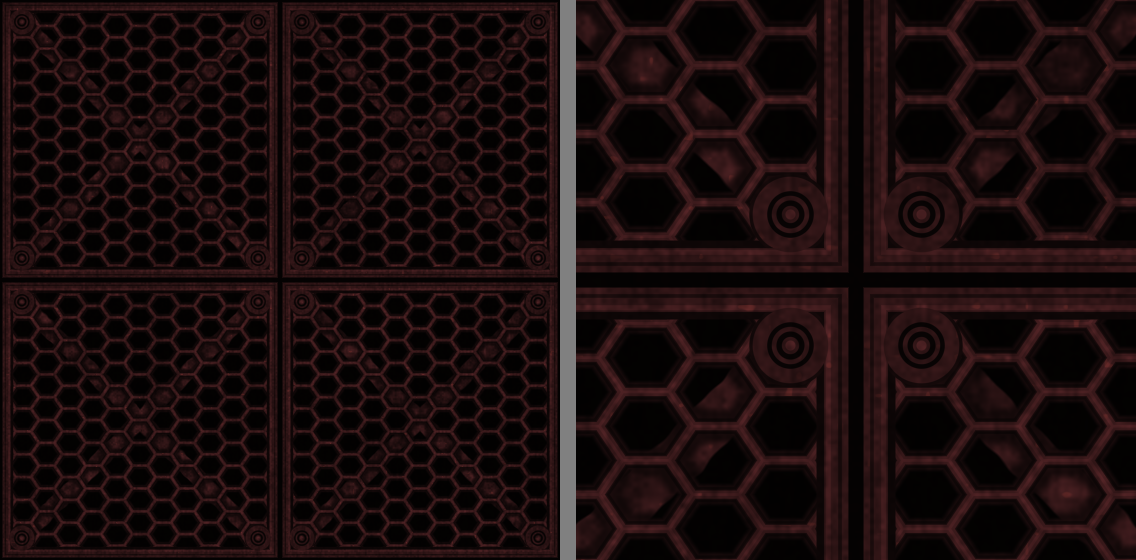
Left: the whole. Right: its middle third, enlarged.
Reproduce this texture procedurally as a WebGL 2 fragment shader.

```glsl
#version 300 es
precision highp float;
// Dark red steel grilles: framed honeycomb mesh with crossed struts and corner bolts, two by two.
uniform vec2 u_resolution;
out vec4 outColor;

float hash(vec2 p) {
  return fract(sin(dot(p, vec2(127.1, 311.7))) * 43758.5453);
}

// Value noise that wraps after a whole number of cells
float noise(vec2 uv, vec2 cells) {
  vec2 p = uv * cells, i = floor(p), f = fract(p);
  f = f * f * (3.0 - 2.0 * f);
  vec2 a = mod(i, cells), b = mod(i + 1.0, cells);
  return mix(mix(hash(a), hash(vec2(b.x, a.y)), f.x),
             mix(hash(vec2(a.x, b.y)), hash(b), f.x), f.y);
}

// 1 where |x| is below the half width w, with a soft edge e
float band(float x, float w, float e) {
  return 1.0 - smoothstep(w - e, w + e, abs(x));
}

// Distance to the wall of the nearest flat-topped hexagon, 0.5 at its centre
float hexWall(vec2 h) {
  vec2 r = vec2(1.7320508, 1.0);
  vec2 a = mod(h, r) - 0.5 * r;
  vec2 b = mod(h - 0.5 * r, r) - 0.5 * r;
  vec2 g = abs(dot(a, a) < dot(b, b) ? a : b);
  return 0.5 - max(g.y, dot(g, vec2(0.8660254, 0.5)));
}

void main() {
  vec2 uv = gl_FragCoord.xy / u_resolution;
  vec2 p = fract(uv * 2.0) - 0.5;
  float px = 1.5 / min(u_resolution.x, u_resolution.y);

  // Wear: fine grain, brushed streaks and broad stains
  float grain = noise(uv, vec2(320.0));
  float streak = noise(uv, vec2(300.0, 70.0));
  float blotch = noise(uv + 0.37, vec2(90.0));
  float stain = noise(uv, vec2(14.0));
  float wear = 0.5 + 0.4 * grain + 0.3 * streak + 0.2 * blotch + 0.2 * stain;

  // Struts seen through the cells
  float wall = hexWall(vec2(p.x * 10.392, p.y * 12.27 + 0.5));
  float across = abs(abs(p.x) - abs(p.y)) * 0.7071 + 0.006 * (blotch - 0.5);
  float strut = band(across, 0.029, px + 0.001);
  float face = 0.07 + 0.11 * smoothstep(0.16, 0.32, wall) * (0.4 + 0.9 * blotch);
  float shade = mix(0.006, face, strut);

  // Honeycomb: dim inner lip, dark groove, raised ridge
  float e = px * 11.0;
  shade = mix(shade, 0.075, band(wall, 0.145, 0.03 + e));
  shade = mix(shade, 0.045, band(wall - 0.095, 0.018, e));
  shade = mix(shade, 0.19, band(wall, 0.06, e));
  shade += 0.045 * band(wall, 0.02, e);

  // Frame: recess, bar with bevel lines, black joint
  float m = max(abs(p.x), abs(p.y));
  shade = mix(shade, 0.045, smoothstep(-px, px, m - 0.453));
  shade = mix(shade, 0.165, smoothstep(-px, px, m - 0.462));
  shade += 0.06 * band(m - 0.467, 0.003, px);
  shade -= 0.08 * band(m - 0.481, 0.0022, px);

  // Corner plates with bolts
  float r = length(abs(p) - 0.422);
  shade = mix(shade, 0.06, band(r, 0.049, px) * (1.0 - smoothstep(-px, px, m - 0.462)));
  shade = mix(shade, 0.155, band(r, 0.045, px));
  shade = mix(shade, 0.025, band(r - 0.025, 0.0027, px));
  shade = mix(shade, 0.025, band(r - 0.0135, 0.0032, px));
  shade += 0.1 * band(r, 0.006, px);
  shade = mix(shade, 0.012, smoothstep(-px, px, m - 0.491));

  // Tint, with a few rusty flecks on the raised metal
  vec3 color = shade * wear * vec3(1.0, 0.43, 0.46) + vec3(0.004, 0.003, 0.002);
  float fleck = smoothstep(0.86, 0.97, noise(uv + 0.61, vec2(170.0))) * smoothstep(0.12, 0.2, shade);
  color += fleck * vec3(0.1, 0.035, 0.025);
  outColor = vec4(color, 1.0);
}
```
